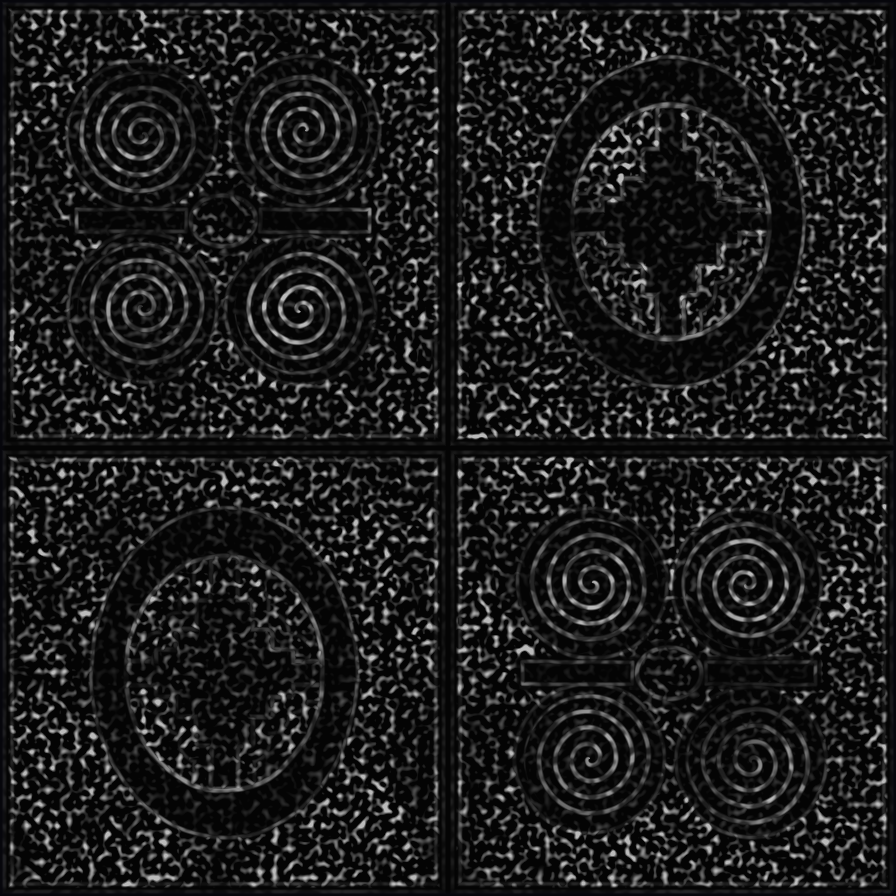
Reproduce this pattern procedurally as a Shadertoy shader.

```glsl
vec2 hash2(vec2 p) {
    vec3 q = fract(p.xyx * vec3(0.1031, 0.1030, 0.0973));
    q += dot(q, q.yzx + 33.33);
    return fract((q.xx + q.yz) * q.zy);
}

float gradientDot(vec2 cell, vec2 f, vec2 corner) {
    return dot(hash2(cell + corner) * 2.0 - 1.0, f - corner);
}

// Signed gradient noise, about -0.6 to 0.6
float noise(vec2 p) {
    vec2 i = floor(p), f = fract(p);
    vec2 u = f * f * f * (f * (f * 6.0 - 15.0) + 10.0);
    return mix(mix(gradientDot(i, f, vec2(0, 0)), gradientDot(i, f, vec2(1, 0)), u.x),
               mix(gradientDot(i, f, vec2(0, 1)), gradientDot(i, f, vec2(1, 1)), u.x), u.y);
}

float box(vec2 p, vec2 halfSize) {
    vec2 d = abs(p) - halfSize;
    return length(max(d, 0.0)) + min(max(d.x, d.y), 0.0);
}

float ellipse(vec2 p, vec2 radii) {
    float k = length(p / radii);
    return (k - 1.0) * k / max(length(p / (radii * radii)), 0.001);
}

float stroke(float d, float width) {
    return 1.0 - smoothstep(width, width + 0.006, abs(d));
}

float inside(float d) {
    return 1.0 - smoothstep(-0.004, 0.004, d);
}

// Each motif returns (line strength, grain strength)
vec2 scrolls(vec2 p, vec2 tile) {
    vec2 quadrant = step(0.0, p);
    vec2 v = abs(p) - vec2(0.177, 0.195);
    v += (hash2(quadrant + tile * 7.0) - 0.5) * 0.014;
    float r = length(v);
    float turn = r / 0.036 - atan(v.y, v.x) / 6.28319 + hash2(quadrant + tile * 3.0).x;
    float curl = (fract(turn) - 0.5) * 0.036;
    float line = stroke(curl, 0.002) * inside(r - 0.145) * mix(1.0, 0.65, smoothstep(0.08, 0.14, r));
    line = max(line, 0.35 * stroke(r - 0.167, 0.001));
    float grain = 1.0 - 0.72 * inside(r - 0.165);

    // Side bars with bright end caps
    float bar = box(vec2(abs(p.x) - 0.205, p.y), vec2(0.122, 0.025));
    grain *= 1.0 - 0.85 * inside(bar - 0.014);
    float cap = smoothstep(0.29, 0.325, abs(p.x));
    line = max(line, stroke(bar, 0.001) * mix(0.4, 0.75, cap));

    // Middle boss
    float boss = ellipse(p, vec2(0.073, 0.057));
    grain = mix(grain * (1.0 - 0.75 * inside(boss - 0.02)), 0.6, inside(boss));
    return vec2(max(line * (1.0 - inside(boss)), 0.6 * stroke(boss, 0.002)), grain);
}

vec2 medallion(vec2 p, float wear) {
    float rim = ellipse(p, vec2(0.297, 0.368));
    float disc = ellipse(p, vec2(0.22, 0.262));
    float line = max(0.6 * stroke(rim, 0.001), 0.8 * stroke(disc, 0.002));
    float grain = mix(1.0, 0.3, inside(rim));
    grain = mix(grain, 1.05, inside(disc));

    // Stepped cross with thin arms reaching the rim
    float cross = min(box(p, vec2(0.1, 0.09)), min(box(p, vec2(0.055, 0.155)), box(p, vec2(0.145, 0.045))));
    float arms = min(box(p, vec2(0.29, 0.018)), box(p, vec2(0.022, 0.25)));
    float figure = min(cross, arms);
    line *= 1.0 - 0.7 * inside(arms);
    float steps = max(stroke(figure - 0.008, 0.002), 0.7 * stroke(figure - 0.045, 0.001));
    line = max(line, steps * inside(disc) * mix(0.7, 0.4, wear));
    grain *= 1.0 - mix(0.78, 0.5, wear) * inside(figure);
    return vec2(line, grain);
}

void mainImage(out vec4 fragColor, in vec2 fragCoord) {
    vec2 uv = fragCoord / iResolution.xy;
    vec2 tile = floor(uv * 2.0);
    vec2 q = fract(uv * 2.0) - 0.5;
    vec2 p = q - vec2(0.0, 0.005) - (hash2(tile + 5.0) - 0.5) * 0.016;
    p += 0.004 * vec2(noise(uv * 22.0), noise(uv * 22.0 + 40.0));

    // Alternate the two motifs
    bool isScroll = mod(tile.x + tile.y, 2.0) > 0.5;
    vec2 motif = isScroll ? scrolls(p, tile) : medallion(p, 1.0 - tile.x);

    // Fine speckle, with slow patches of strength
    float speckle = max(noise(uv * 122.0 + 0.35 * noise(uv * 60.0)), 0.0);
    float patches = clamp(1.0 + 0.8 * noise(uv * 9.0) + 0.9 * noise(uv * 27.0 + 13.0), 0.25, 1.5);
    float breaks = 0.3 + 0.7 * smoothstep(-0.25, 0.3, noise(uv * 95.0 + 71.0));
    breaks *= clamp(0.85 + noise(uv * 7.0 + 31.0), 0.4, 1.2);

    float shade = 1.5 * speckle * motif.y * patches;
    shade = max(shade, 0.68 * motif.x * breaks);

    // Dark joints with faint double edges
    float edge = 0.5 - max(abs(q.x), abs(q.y));
    shade *= smoothstep(0.016, 0.026, edge);
    shade += breaks * (0.22 * stroke(edge - 0.027, 0.001) + 0.12 * stroke(edge - 0.01, 0.001));

    vec3 color = vec3(0.015 + min(shade, 0.72));
    vec2 border = min(uv, 1.0 - uv);
    color += vec3(0.01, 0.01, 0.03) * (1.0 - smoothstep(0.002, 0.007, min(border.x, border.y)));
    fragColor = vec4(color, 1.0);
}
```
